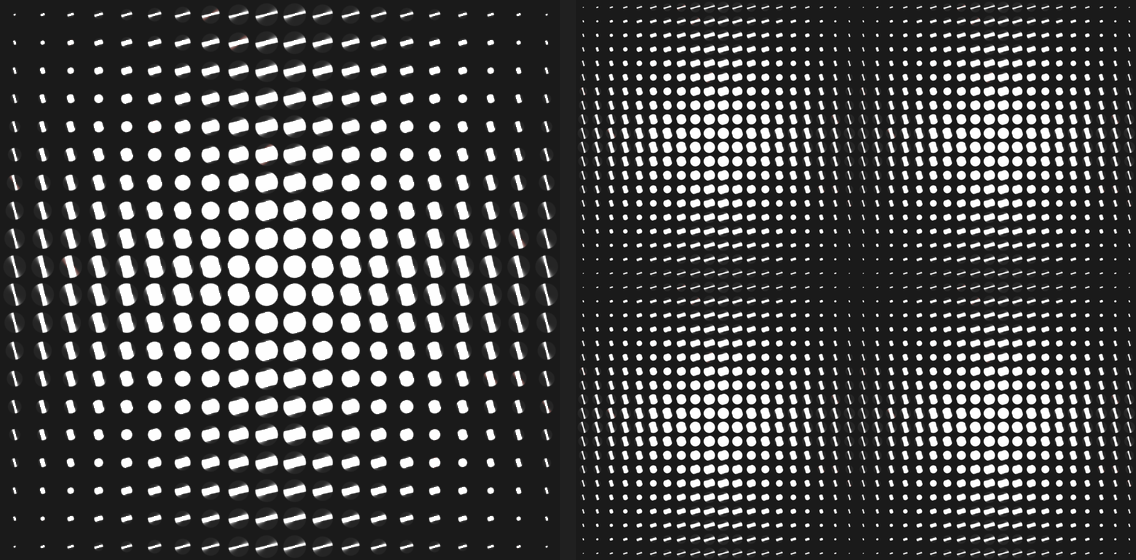
Left, the tile; right, the same tile 2 across and 2 down.
Give the GLSL for this pattern, as a WebGL 2 fragment shader.

```glsl
#version 300 es
precision highp float;
// A 20 by 20 grid of white discs on charcoal, each clipped to a tilted band.
// Column sets the band's width and row its height, both shrinking from the
// centre; a fading angular sweep trails each band inside its faint disc.

uniform vec2 u_resolution;
out vec4 outColor;

const float PI = 3.14159265;
const float CELLS = 20.0;
const float TILT = 0.21;
const float TRAIL_DECAY = 5.5;
const vec2 GRID_SHIFT = vec2(0.0012, -0.0012);

const vec3 CHARCOAL = vec3(0.102);
const vec3 GHOST = vec3(0.145);
const vec3 WHITE = vec3(0.995);
const vec3 RUST = vec3(0.30, 0.13, 0.11);

float hash(vec2 p) {
    vec3 q = fract(vec3(p.xyx) * 0.1031);
    q += dot(q, q.yzx + 33.33);
    return fract((q.x + q.y) * q.z);
}

vec2 rotate(vec2 p, float angle) {
    float c = cos(angle), s = sin(angle);
    return vec2(c * p.x + s * p.y, c * p.y - s * p.x);
}

// Coverage of the inside of a signed distance, softened over one pixel.
float coverage(float dist, float pixel) {
    return clamp(0.5 - dist / pixel, 0.0, 1.0);
}

// Half extents of a dot, in cells, falling off linearly from the centre.
vec2 halfExtents(vec2 cell) {
    vec2 steps = abs(cell - 0.5 * (CELLS - 1.0)) - 0.5;
    return 0.404 - 0.0408 * steps;
}

// Afterglow left by a turning band, on its counterclockwise side.
float sweepTrail(vec2 p, float halfWidth) {
    float angle = mod(atan(p.y, p.x) + PI, PI);
    float bandAngle = asin(halfWidth / max(length(p), halfWidth));
    return exp(-TRAIL_DECAY * max(angle - bandAngle, 0.0));
}

vec3 dotColor(vec2 p, vec2 extents, float seed, float pixel) {
    float radius = max(extents.x, extents.y);
    float halfWidth = min(extents.x, extents.y);
    float turn = extents.x >= extents.y ? 0.0 : 0.5 * PI;
    vec2 q = rotate(p, TILT + turn);

    float disc = coverage(length(q) - radius, pixel);
    float band = coverage(abs(q.y) - halfWidth, pixel);
    float trail = sweepTrail(q, halfWidth);

    // A few dots keep a reddish tinge at the tail of the sweep.
    float tinge = step(0.95, seed) * smoothstep(0.02, 0.2, trail);
    vec3 ghost = mix(GHOST, RUST, tinge);
    vec3 lit = mix(ghost, WHITE, max(band, trail));
    return mix(CHARCOAL, lit, disc);
}

void main() {
    vec2 grid = fract(gl_FragCoord.xy / u_resolution - GRID_SHIFT) * CELLS;
    vec2 cell = floor(grid);
    vec2 local = fract(grid) - 0.5;
    float pixel = 1.3 * CELLS / min(u_resolution.x, u_resolution.y);

    vec3 color = dotColor(local, halfExtents(cell), hash(cell + 7.0), pixel);
    outColor = vec4(color, 1.0);
}
```
